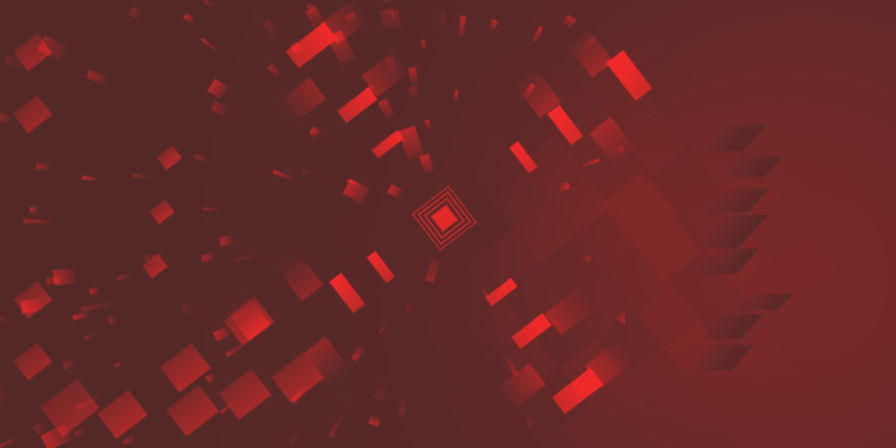
A Shadertoy shader for this background:

```glsl
// A red tunnel of tilted panels seen end on: nested squares at its mouth, lamps
// on four diagonal arms, radial shards on the left, a hazy tiled wall on the right.
// Light is summed from soft boxes in a tilted frame, then mapped to a red ramp.

const vec3 DARK_RED = vec3(0.322, 0.158, 0.158);
const vec3 LIT_RED = vec3(0.93, 0.165, 0.16);
const vec2 TUNNEL_CENTER = vec2(0.992, 0.513);
const vec2 TILT = vec2(0.792, 0.61);       // cosine and sine of the tilt
const vec2 HAZE_CENTER = vec2(1.80, 0.38);
const float HAZE_LIGHT = 0.22;
const float LAMP_RADIUS = 0.208;
const float LAMP_SPACING = 1.53;           // growth from ring to ring
const float WING_RADIUS = 0.335;
const float WALL_CELL = 0.105;
const float SHARD_LIGHT = 0.65;

float softness;

float hash(vec2 p) {
    vec3 h = fract(p.xyx * 0.1031);
    h += dot(h, h.yzx + 33.33);
    return fract((h.x + h.y) * h.z);
}

vec2 tilt(vec2 p) {
    return vec2(dot(p, TILT), dot(p, vec2(-TILT.y, TILT.x)));
}

float box(vec2 p, vec2 halfSize) {
    vec2 cover = 1.0 - smoothstep(halfSize - softness, halfSize + softness, abs(p));
    return cover.x * cover.y;
}

// Tilted square block, shaded from one edge to the other.
float block(vec2 p, vec2 center, float size) {
    vec2 q = tilt(p - center);
    return box(q, vec2(size, size * 0.8)) * (0.7 - 0.3 * q.y / size);
}

// Scattered slivers that point at the tunnel center.
float shards(vec2 q, float cell, float density) {
    vec2 id = floor(q / cell);
    float pick = hash(id + 7.0);
    vec2 jitter = vec2(hash(id + 19.0), hash(id + 43.0)) - 0.5;
    vec2 center = (id + 0.5 + 0.4 * jitter) * cell;
    vec2 ray = normalize(center);
    vec2 d = q - center;
    vec2 local = vec2(dot(d, ray), dot(d, vec2(-ray.y, ray.x)));
    vec2 size = cell * vec2(0.10 + 0.19 * hash(id + 61.0), 0.03 + 0.12 * hash(id + 83.0));
    float fade = clamp(0.6 + 0.4 * local.x / size.x, 0.0, 1.0);
    return box(local, size) * fade * step(pick, density) * (0.2 + 0.8 * hash(id + 97.0));
}

// Lamps and fading wing panels, repeated on the four arms.
float arms(vec2 q) {
    bool alongX = abs(q.x) > abs(q.y);
    float radial = alongX ? abs(q.x) : abs(q.y);
    float side = alongX ? q.y : q.x;
    bool shortArm = alongX && q.x < 0.0;
    float stretch = alongX ? (shortArm ? 0.86 : 1.07) : 1.0;
    float light = 0.0;
    for (int i = 0; i < 3; i++) {
        float k = float(i);
        float r = LAMP_RADIUS * stretch * pow(LAMP_SPACING, k);
        vec2 size = vec2(0.036 * pow(1.22, k), 0.012 * pow(1.4, k));
        vec2 local = vec2(side, radial - r);
        float lamp = box(local, size) * (0.82 + 0.18 * local.x / size.x);
        light += (shortArm && i == 2) ? 0.0 : lamp;
        float flip = i == 1 ? -1.0 : 1.0;
        vec2 wing = vec2(side * flip - 0.092, radial - WING_RADIUS * pow(1.2, k));
        light += 0.4 * box(wing, vec2(0.045, 0.030)) * clamp(0.5 - wing.x * 10.0, 0.1, 1.0);
    }
    return light;
}

// Blocks in two columns on the left and two climbing rows below them.
float leftBlocks(vec2 p) {
    float light = 0.45 * block(p, vec2(0.156, 0.09), 0.052);
    for (int i = 0; i < 6; i++) {
        float k = float(i);
        float shown = (i == 2 || i == 3) ? 0.0 : 0.5;
        light += shown * block(p, vec2(0.073, 0.883 - 0.138 * k), 0.034);
        if (i > 2) continue;
        light += 0.65 * block(p, vec2(0.378, 0.648) - k * vec2(0.016, 0.121), 0.022);
        light += 0.60 * block(p, vec2(0.273, 0.075) + k * vec2(0.141, 0.104), 0.044);
        light += 0.55 * block(p, vec2(0.430, 0.083) + k * vec2(0.117, 0.037), 0.046);
    }
    return light;
}

void mainImage(out vec4 fragColor, in vec2 fragCoord) {
    vec2 p = fragCoord / iResolution.y;
    softness = max(1.0 / iResolution.y, 0.003);
    vec2 fromCenter = p - TUNNEL_CENTER;
    vec2 q = tilt(fromCenter);

    // Haze on the right
    vec2 h = (p - HAZE_CENTER) / vec2(0.62, 0.66);
    float light = 0.02 + HAZE_LIGHT * exp(-dot(h, h));

    // Wall of tiles with thin seams, and its large pale panel
    vec2 w = (p - vec2(1.39, 0.43)) / vec2(0.27, 0.30);
    vec2 tile = q / WALL_CELL;
    float tone = hash(floor(tile) + 31.0);
    float face = box((fract(tile) - 0.5) * WALL_CELL, vec2(0.49 * WALL_CELL));
    light += exp(-dot(w, w)) * (0.17 * tone * face - 0.01);
    light = mix(light, 0.29, 0.85 * box(q - vec2(0.354, -0.30), vec2(0.055, 0.112)));

    // Fan of dark leaves in the haze
    for (int i = 0; i < 8; i++) {
        float k = float(i);
        float angle = 0.27 - 0.105 * k;
        float reach = 0.70 + 0.12 * (hash(vec2(k, 5.0)) - 0.5);
        vec2 leaf = fromCenter - reach * vec2(cos(angle), sin(angle));
        leaf.x -= leaf.y * 0.9;
        float shade = box(leaf, vec2(0.045, 0.015 + 0.022 * hash(vec2(k, 9.0))));
        light *= 1.0 - shade * clamp(0.5 + leaf.x * 7.0, 0.15, 0.75);
    }

    // Shards, dense on the left and gone in the haze
    float density = 0.36 * (1.0 - smoothstep(1.15, 1.55, p.x));
    light += SHARD_LIGHT * (shards(q, 0.075, density) + shards(q + 0.031, 0.13, density));
    light += leftBlocks(p) + arms(q);

    // Nested squares at the tunnel mouth
    float square = max(abs(q.x), abs(q.y));
    float mouth = 1.0 - smoothstep(0.052 - softness, 0.052 + softness, square);
    float core = 1.0 - smoothstep(0.018, 0.025, square);
    float rings = smoothstep(0.2, 0.8, 0.5 + 0.5 * cos((square - 0.031) * 628.0));
    rings *= smoothstep(0.024, 0.028, square);
    light = mix(light, 0.08 + 0.85 * core + 0.5 * rings, mouth);

    fragColor = vec4(mix(DARK_RED, LIT_RED, clamp(light, 0.0, 1.0)), 1.0);
}
```
